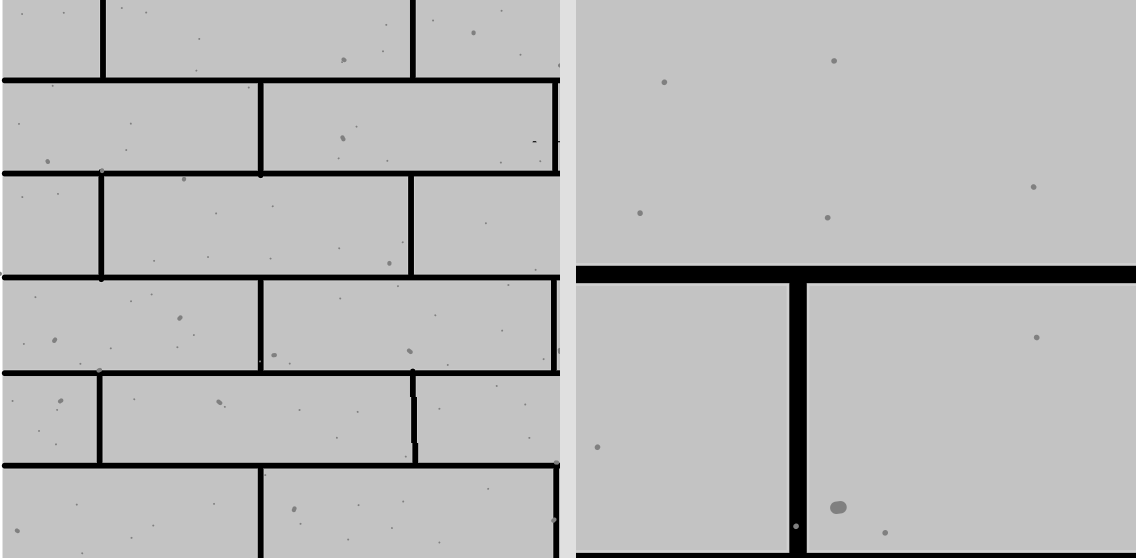
Left: the whole. Right: its middle third, enlarged.
Give the GLSL for this pattern, as a WebGL 1 fragment shader.

```glsl
precision highp float;

uniform vec2 u_resolution;

vec2 hash22(vec2 p) {
    vec3 q = fract(p.xyx * vec3(0.1031, 0.1030, 0.0973));
    q += dot(q, q.yzx + 33.33);
    return fract((q.xx + q.yz) * q.zy);
}

// Antialiased coverage of a signed distance
float cover(float d) {
    return clamp(0.5 - d * min(u_resolution.x, u_resolution.y), 0.0, 1.0);
}

float capsule(vec2 p, vec2 a, vec2 b, float radius) {
    vec2 ab = b - a;
    float t = clamp(dot(p - a, ab) / dot(ab, ab), 0.0, 1.0);
    return length(p - a - ab * t) - radius;
}

// Height of the bed joint below a course, slightly uneven
float bedHeight(float course) {
    float a = (course - 1.0) * 1.5708;
    return 0.1632 + 0.1726 * (course - 1.0)
         + 0.004 * cos(a) - 0.0063 * sin(a) - 0.0017 * cos(2.0 * a);
}

// Position of an upright joint, alternating between courses
float uprightX(float course, float side, float y) {
    float odd = mod(course, 2.0);
    float bend = course - mix(2.3, 3.0, odd);
    float left = mix(0.4655, 0.1764 + 0.0015 * course, odd);
    float right = mix(0.989, 0.734, odd) + 0.0008 * bend * bend;
    float cracked = side * (1.0 - step(0.5, abs(course - 1.0)));
    float shift = step(y, 0.289) + step(y, 0.2055);
    return mix(left, right, side) + 0.0022 * cracked * shift;
}

float joints(vec2 p) {
    float d = 1.0;
    for (int i = 0; i < 6; i++) {
        float course = float(i);
        float bottom = bedHeight(course);
        float top = bedHeight(course + 1.0);
        if (i > 0) {
            d = min(d, capsule(p, vec2(0.0085, bottom), vec2(1.1, bottom), 0.0052));
        }
        for (int j = 0; j < 2; j++) {
            float side = float(j);
            float x = uprightX(course, side, p.y);
            // Some ends poke through the bed joint
            vec2 poke = 0.003 * step(0.6, hash22(vec2(course, side) + 7.0));
            d = min(d, capsule(p, vec2(x, bottom - poke.x), vec2(x, top + poke.y), 0.0052));
        }
    }
    return d;
}

// Scattered pits, one at most per cell
float pits(vec2 p, float cells, float density, float radius, float stretch) {
    vec2 id = floor(p * cells);
    vec2 center = (id + 0.1 + 0.8 * hash22(id + cells)) / cells;
    vec2 pick = hash22(id + 3.7 * cells);
    float angle = 6.2832 * pick.y;
    vec2 along = (0.0001 + stretch * pick.y) * vec2(cos(angle), sin(angle));
    float d = capsule(p, center - along, center + along, radius);
    return cover(d) * step(pick.x, density);
}

void main() {
    vec2 p = gl_FragCoord.xy / u_resolution;
    float joint = joints(p);

    // Brick face with a thin pale rim along the joints
    vec3 color = vec3(0.765);
    color = mix(color, vec3(0.82), cover(joint - 0.0016));
    color = mix(vec3(1.0), color, cover(0.0045 - p.x));
    color = mix(color, vec3(0.0), cover(joint));

    // Small dark nicks near the right side
    vec2 nick = abs(vec2(abs(p.x - 0.977) - 0.0225, p.y - 0.746)) - vec2(0.003, 0.001);
    color = mix(color, vec3(0.0), cover(max(nick.x, nick.y)));

    // Fine and coarse pits
    float fine = pits(p, 12.0, 0.5, 0.0016, 0.0);
    float coarse = pits(p + 0.03, 6.0, 0.45, 0.0037, 0.0022);
    color = mix(color, vec3(0.5), max(fine, coarse));

    gl_FragColor = vec4(color, 1.0);
}
```
